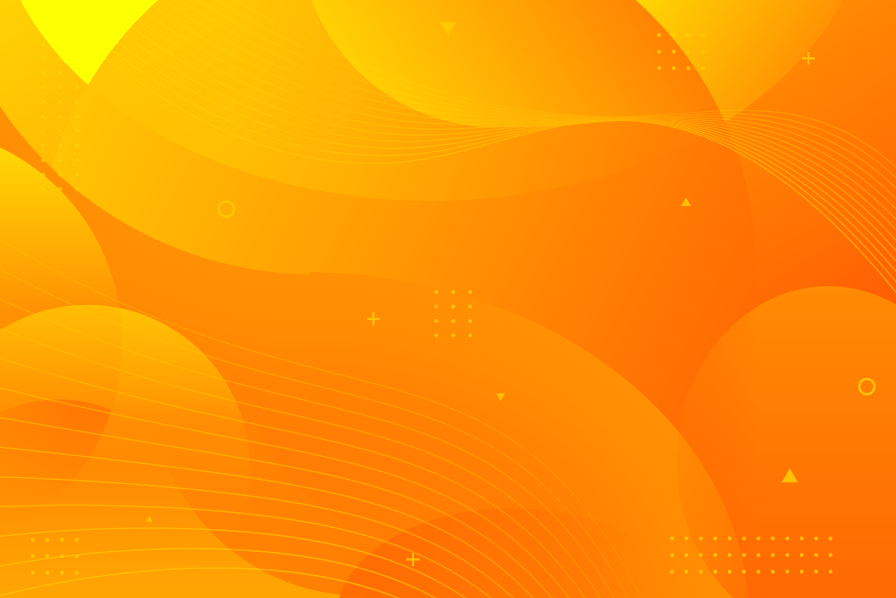
This background is drawn by a WebGL 1 fragment shader. Its source:

```glsl
precision highp float;
// Layered orange and yellow blobs with fine wave lines, dot grids and small marks.
uniform vec2 u_resolution;

// The canvas spans SIZE units, y pointing down. Only green varies: "tone" is its value.
const vec2 SIZE = vec2(7.68, 5.12);
const float RED = 1.0;
const float BLUE = 0.01;
const float MARK_TONE = 0.79;
const float LINE_TONE = 0.77;
const float LINE_HALF = 0.006;
const float DOT_RADIUS = 0.016;
const int STRANDS = 13;

float pixel;

float ramp(float a, float b, float x) { return clamp((x - a) / (b - a), 0.0, 1.0); }

float cover(float d) { return clamp(0.5 - d / pixel, 0.0, 1.0); }

float circle(vec2 p, vec2 c, float r) { return length(p - c) - r; }

float ellipse(vec2 p, vec2 c, vec2 r) {
  vec2 q = (p - c) / r;
  return (length(q) - 1.0) * length(q) / max(length(q / r), 0.0001);
}

float plusSign(vec2 p, vec2 c) {
  vec2 q = abs(p - c);
  return max(max(q.x, q.y) - 0.055, min(q.x, q.y) - 0.009);
}

float ring(vec2 p, vec2 c) { return abs(circle(p, c, 0.065)) - 0.01; }

// Equilateral triangle; up is 1.0 or -1.0.
float triangle(vec2 p, vec2 c, float size, float up) {
  vec2 q = (p - c) * vec2(1.0, up);
  return max(q.y, abs(q.x) * 0.866 - q.y * 0.5) - 0.5 * size;
}

float dotGrid(vec2 p, vec2 first, vec2 gap, vec2 count) {
  vec2 cell = clamp(floor((p - first) / gap + 0.5), vec2(0.0), count - 1.0);
  return circle(p, first + cell * gap, DOT_RADIUS);
}

// Heights of one strand, s from 0 to 1, in the twisted and the fanned bundle.
float twistedWave(float x, float s) {
  float u = x - 5.3;
  float upper = 1.0 + (u < 0.0 ? -0.093 * u * u : u * u * (0.095 * u - 0.15));
  float lower = 1.03 + 0.26 * u * u;
  if (x < 3.2) lower = 1.4 - 0.172 * (x - 3.2) * (x - 3.2);
  else if (u < 0.0) lower = 1.215 + 0.185 * cos(3.1416 * (x - 3.2) / 2.1);
  return mix(upper, lower, s);
}

float fannedWave(float x, float s) {
  float upper = 2.05 + x * (0.6 - 0.075 * x);
  float lower = 5.1 + x * (0.065 * x - 0.25);
  return mix(upper, lower, s) + 0.000074 * pow(x, 6.0);
}

// Coverage of a curve given its height here and a little to the right.
float strand(float y, float here, float next) {
  float slope = (next - here) / 0.01;
  return cover(abs(y - here) / sqrt(1.0 + slope * slope) - LINE_HALF);
}

void main() {
  vec2 uv = gl_FragCoord.xy / u_resolution;
  vec2 p = vec2(uv.x, 1.0 - uv.y) * SIZE;
  float x = p.x, y = p.y;
  pixel = SIZE.y / u_resolution.y;

  // Upper sweep: yellow corner, bright bowl and the blob at the top
  float tone = 0.83 - 0.053 * x - 0.026 * y;
  float bowl = cover(ellipse(p, vec2(3.7, -0.9), vec2(3.75, 2.62)));
  tone += 0.055 * bowl * ramp(0.6, 2.0, x) * ramp(6.2, 3.0, x);
  float cap = cover(ellipse(p, vec2(4.25, -0.6), vec2(x < 4.25 ? 1.69 : 4.2, 1.69)));
  tone = mix(tone, 0.8 - 0.105 * (x - 3.1) + 0.06 * (y - 0.5), cap);

  // Right side beyond the large disc
  float outside = 1.0 - cover(circle(p, vec2(3.4, 2.3), 3.08));
  float side = mix(0.52 - 0.04 * (x - 7.0) - 0.055 * (y - 0.5),
                   0.76 - 0.15 * (x - 6.0) - 0.1 * y, bowl);
  tone = mix(tone, side, outside * ramp(3.2, 2.0, y));

  // Broad lower hill, then the right disc
  float hillEdge = x < 2.65 ? 3.25 - length(p - vec2(2.7, -0.9))
                            : ellipse(p, vec2(2.6, 5.3), vec2(3.82, 2.97));
  float hill = cover(hillEdge);
  tone = mix(tone, mix(0.56, 0.49, smoothstep(0.0, 1.6, -hillEdge)), hill);
  float disc = cover(ellipse(p, vec2(7.1, 3.95), vec2(1.3, 1.5)));
  tone = mix(tone, 0.54 - 0.05 * (y - 2.5) + 0.025 * hill, disc * ramp(5.4, 6.5, x));

  // Lower left: left disc, corner slope, dome and dark leaf
  float leftDisc = cover(circle(p, vec2(-0.8, 2.93), 1.85));
  tone = mix(tone, max(0.57, 0.82 - 0.2 * (y - 1.4)), leftDisc);
  float hollow = 1.0 - cover(circle(p, vec2(3.6, 3.1), 1.5));
  tone += 0.02 * hollow * ramp(3.4, 2.4, x) * ramp(3.4, 3.8, y);
  float corner = (1.0 - cover(circle(p, vec2(3.1, 3.3), 1.8))) * step(x, 3.1);
  tone = mix(tone, 0.55 + 0.1 * ramp(4.0, 5.1, y), corner * ramp(3.5, 4.4, y));
  float dome = cover(circle(p, vec2(0.75, 4.0), 1.39));
  tone = mix(tone, max(0.56, 0.77 - 0.2 * (y - 2.6)) - 0.025 * leftDisc, dome * ramp(4.6, 3.4, y));
  float leaf = leftDisc * cover(circle(p, vec2(0.5, 4.6), 1.18));
  tone = mix(tone, 0.46, leaf * 0.85 * ramp(4.4, 3.5, y) * ramp(-0.3, 0.6, x));

  // Dark mound at the bottom
  float mound = cover(ellipse(p, vec2(4.4, 5.3), vec2(1.52, 0.95)));
  tone = mix(tone, 0.42, mound * 0.9 * ramp(5.5, 3.2, x));

  // Wave lines
  float lines = 0.0;
  for (int i = 0; i < STRANDS; i++) {
    float s = float(i) / float(STRANDS - 1);
    float twisted = strand(y, twistedWave(x, s), twistedWave(x + 0.01, s));
    float fanned = strand(y, fannedWave(x, s), fannedWave(x + 0.01, s));
    lines = max(lines, twisted * mix(0.3, 0.6, s));
    lines = max(lines, fanned * mix(0.3, 0.75, s) * ramp(8.0, 3.0, x));
  }
  tone = mix(tone, max(LINE_TONE, tone + 0.06), lines);

  // Dot grids
  float marks = dotGrid(p, vec2(0.37, 0.25), vec2(0.145, 0.1245), vec2(3.0, 12.0));
  marks = min(marks, dotGrid(p, vec2(5.65, 0.3), vec2(0.125, 0.142), vec2(4.0, 3.0)));
  marks = min(marks, dotGrid(p, vec2(3.74, 2.5), vec2(0.145, 0.124), vec2(3.0, 4.0)));
  marks = min(marks, dotGrid(p, vec2(0.28, 4.62), vec2(0.126, 0.142), vec2(4.0, 3.0)));
  marks = min(marks, dotGrid(p, vec2(5.76, 4.61), vec2(0.1235, 0.142), vec2(12.0, 3.0)));

  // Plus signs, rings and triangles
  marks = min(marks, min(plusSign(p, vec2(6.93, 0.5)), plusSign(p, vec2(3.2, 2.73))));
  marks = min(marks, min(plusSign(p, vec2(3.54, 4.79)), ring(p, vec2(1.94, 1.79))));
  marks = min(marks, min(ring(p, vec2(7.43, 3.31)), triangle(p, vec2(3.84, 0.23), 0.08, -1.0)));
  marks = min(marks, triangle(p, vec2(5.88, 1.74), 0.048, 1.0));
  marks = min(marks, triangle(p, vec2(4.29, 3.39), 0.042, -1.0));
  marks = min(marks, triangle(p, vec2(6.77, 4.09), 0.08, 1.0));
  marks = min(marks, triangle(p, vec2(1.28, 4.45), 0.03, 1.0));
  tone = mix(tone, max(MARK_TONE, tone + 0.06), 0.9 * cover(marks));

  gl_FragColor = vec4(RED, tone, BLUE, 1.0);
}
```
